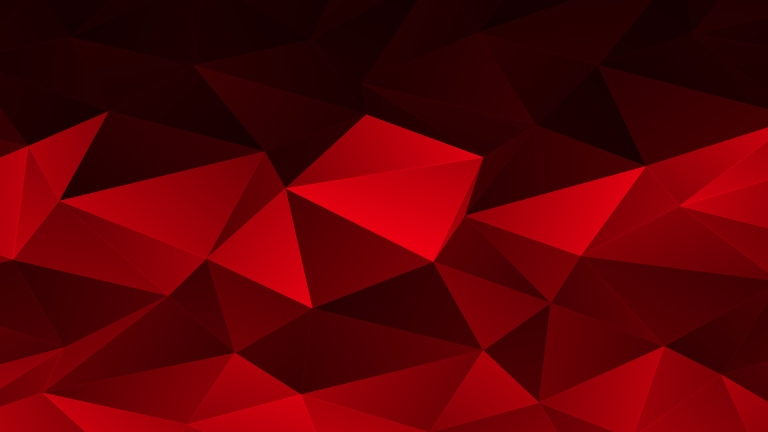
A WebGL 2 fragment shader for this background:

```glsl
#version 300 es
precision highp float;
// Low-poly backdrop: a jittered lattice of flat diamonds is split into triangles.
// Each facet takes one red tone from a layered light profile plus a hash,
// with a linear gradient inside and a faint bright seam along its edges.
uniform vec2 u_resolution;
out vec4 fragColor;

float hash(vec2 p) {
    p = fract(p * vec2(0.1731, 0.2317) + 0.37);
    p += dot(p, p.yx + 33.33);
    return fract((p.x + p.y) * p.x * 17.13);
}

// Lattice corner in canvas heights; row pairs sway sideways to slant the short diagonals.
vec2 corner(vec2 cell) {
    vec2 jitter = vec2(hash(cell + 3.1), hash(cell + 47.7)) - 0.5;
    vec2 diamond = vec2(cell.x - cell.y, cell.x + cell.y);
    float sway = 0.5 * mod(floor(0.5 * diamond.y), 2.0) - 0.25;
    return (diamond + 0.75 * jitter + vec2(sway, 0.0)) * vec2(0.245, 0.105);
}

// Signed distance to the line a-b, positive on its right side.
float edgeSide(vec2 p, vec2 a, vec2 b) {
    vec2 along = normalize(b - a);
    return dot(p - a, vec2(along.y, -along.x));
}

// Red level of a facet: dark sky, bright band below a wavy ridge, mixed base.
float facetTone(vec2 center, float rnd) {
    float ridge = 0.61 + 0.06 * cos(8.3 * (center.x - 0.17))
                + 0.08 * smoothstep(1.3, 1.78, center.x);
    float bandOffset = (center.y - ridge + 0.10) / 0.11;
    float band = exp(-bandOffset * bandOffset);
    float valleyOffset = (center.y - 0.32) / 0.10;
    float valley = exp(-valleyOffset * valleyOffset);
    float floorGlow = smoothstep(0.20, 0.0, center.y);
    float lit = 0.23 + 0.34 * rnd + 0.31 * band - 0.10 * valley + 0.16 * floorGlow;
    float sky = 0.085 + rnd * mix(0.16, 0.06, smoothstep(ridge, 1.0, center.y));
    return mix(lit, sky, smoothstep(-0.03, 0.03, center.y - ridge));
}

// Adds one triangle: sum.x holds weighted tone, sum.y weight, seam edge distance.
void addFacet(vec2 p, vec2 a, vec2 b, vec2 c, vec2 key, inout vec2 sum, inout float seam) {
    float winding = sign((b.x - a.x) * (c.y - a.y) - (b.y - a.y) * (c.x - a.x));
    float dist = max(max(winding * edgeSide(p, a, b), winding * edgeSide(p, b, c)),
                     winding * edgeSide(p, c, a));
    seam = min(seam, abs(dist));
    float coverage = clamp(0.5 - dist * u_resolution.y, 0.0, 1.0);
    if (coverage <= 0.0) return;

    vec2 center = (a + b + c) / 3.0;
    float angle = 6.2832 * hash(key + 19.3);
    float slope = dot(p - center, vec2(cos(angle), sin(angle)));
    float tone = facetTone(center, hash(key)) * clamp(1.0 + 1.3 * slope, 0.7, 1.3);
    sum += coverage * vec2(tone, 1.0);
}

void main() {
    vec2 p = gl_FragCoord.xy / u_resolution.y;
    vec2 diamond = p / vec2(0.245, 0.105);
    vec2 base = floor(0.5 * vec2(diamond.x + diamond.y, diamond.y - diamond.x));
    vec2 sum = vec2(0.0);
    float seam = 1.0;

    // Nearby quads, each cut along its shorter diagonal.
    for (int j = -1; j <= 1; j++) {
        for (int i = -1; i <= 1; i++) {
            vec2 cell = base + vec2(i, j);
            vec2 south = corner(cell);
            vec2 east = corner(cell + vec2(1, 0));
            vec2 north = corner(cell + vec2(1, 1));
            vec2 west = corner(cell + vec2(0, 1));
            vec2 keyA = cell + 0.23;
            vec2 keyB = cell + vec2(71.6, 29.4);
            if (distance(south, north) < distance(east, west)) {
                addFacet(p, south, east, north, keyA, sum, seam);
                addFacet(p, south, north, west, keyB, sum, seam);
            } else {
                addFacet(p, south, east, west, keyA, sum, seam);
                addFacet(p, east, north, west, keyB, sum, seam);
            }
        }
    }

    // Thin highlight on the seams, then the tone mapped to crimson.
    float red = sum.x / max(sum.y, 0.001);
    red += (0.01 + 0.09 * red) * smoothstep(0.003, 0.0, seam);
    red = clamp(red, 0.075, 0.91);
    fragColor = vec4(red, 0.0, 0.004 + 0.075 * red * red, 1.0);
}
```
